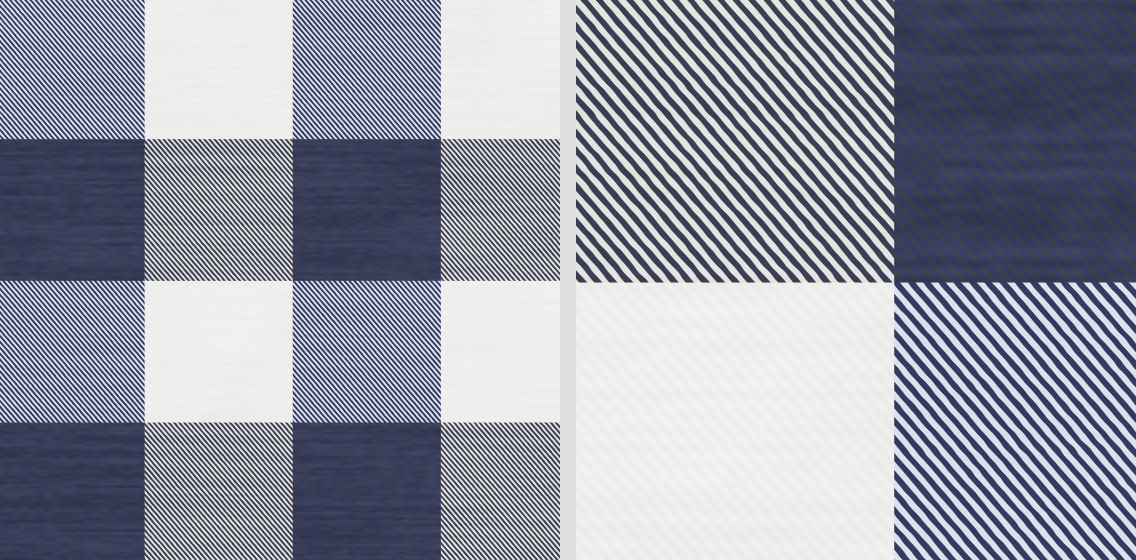
Left: the whole. Right: its middle third, enlarged.
A Shadertoy shader for this pattern:

```glsl
// Navy and white buffalo check cloth woven in a fine diagonal twill.

float hash(vec2 p) {
    p = fract(p * vec2(0.1031, 0.1137));
    p += dot(p, p.yx + 33.33);
    return fract((p.x + p.y) * p.x * 17.0);
}

float noise(vec2 p) {
    vec2 i = floor(p), f = fract(p);
    f = f * f * (3.0 - 2.0 * f);
    return mix(mix(hash(i), hash(i + vec2(1, 0)), f.x),
               mix(hash(i + vec2(0, 1)), hash(i + vec2(1, 1)), f.x), f.y);
}

// Coverage of dyed stripes that fill half of each period.
float dyedBand(float x, float centre, float period, float px) {
    float d = abs(mod(x - centre + 0.5 * period, period) - 0.5 * period) - 0.25 * period;
    return 1.0 - smoothstep(-px, px, d);
}

void mainImage(out vec4 fragColor, in vec2 fragCoord) {
    vec2 uv = fragCoord / iResolution.y;
    float px = 1.0 / iResolution.y;

    // Dyed warp runs down the cloth, dyed weft runs across it
    float navyWarp = dyedBand(uv.x, 0.655, 0.529, 0.7 * px);
    float navyWeft = dyedBand(uv.y, 0.625, 0.506, 0.7 * px);

    // Uneven yarn: horizontal streaks, short slubs and soft blotches
    float streak = noise(uv * vec2(5.0, 190.0)) - 0.5;
    float slub = noise(uv * vec2(70.0, 230.0) + 40.0) - 0.5;
    float blotch = noise(uv * 7.0 + 9.0) - 0.5;

    // Twill diagonals falling to the right decide which yarn is on top
    vec2 twill = vec2(110.0, 95.0);
    float ridge = abs(fract(dot(uv, twill) + 0.08 * slub) - 0.5);
    float blur = 0.6 * length(twill) * px;
    float warpOnTop = smoothstep(-blur, blur, ridge - 0.25 + 0.05 * streak);

    // Yarn colours, with undyed weft tinted by the navy warp below it
    vec3 undyedWarp = mix(vec3(0.94, 0.94, 0.935), vec3(0.89, 0.89, 0.88), navyWeft);
    vec3 undyedWeft = mix(vec3(0.925, 0.925, 0.92), vec3(0.87, 0.88, 0.93), navyWarp);
    vec3 warp = mix(undyedWarp, vec3(0.20, 0.23, 0.37), navyWarp);
    vec3 weft = mix(undyedWeft, vec3(0.23, 0.245, 0.315), navyWeft);
    vec3 colour = mix(weft, warp, warpOnTop);

    // Wear shows most where both yarns are dyed
    float solidNavy = navyWarp * navyWeft;
    colour += (0.05 * streak + 0.04 * slub) * mix(0.25, 1.0, solidNavy);
    colour += 0.012 * blotch;

    fragColor = vec4(clamp(colour, 0.0, 1.0), 1.0);
}
```
